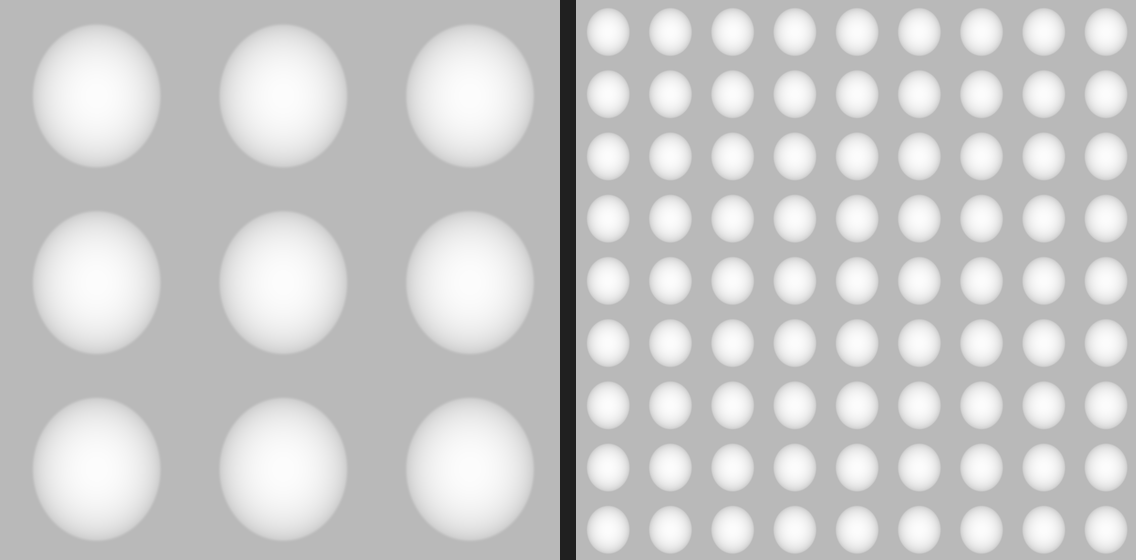
Left: one tile. Right: repeated 3 by 3.
Write a WebGL 2 fragment shader that draws this pattern.

```glsl
#version 300 es
precision highp float;
// Three by three grid of soft white oval domes on flat grey.

uniform vec2 u_resolution;
out vec4 fragColor;

const float REPEATS = 3.0;                     // domes across and down
const vec2 DOME_CENTER = vec2(0.518, 0.486);   // in cell units
const vec2 DOME_RADII = vec2(0.354, 0.396);    // in cell units
const float EDGE_SOFTNESS = 0.06;              // share of the radius
const vec3 GROUND_GREY = vec3(0.727);
const vec3 DOME_WHITE = vec3(0.99);

// Height of a unit hemisphere with a softened rim.
float domeHeight(float radius) {
    float height = sqrt(max(1.0 - radius * radius, 0.0));
    return height * (1.0 - smoothstep(1.0 - EDGE_SOFTNESS, 1.0, radius));
}

void main() {
    vec2 uv = gl_FragCoord.xy / u_resolution;
    vec2 cell = fract(uv * REPEATS);

    // Stretch the cell so that the oval becomes a unit circle.
    float radius = length((cell - DOME_CENTER) / DOME_RADII);

    fragColor = vec4(mix(GROUND_GREY, DOME_WHITE, domeHeight(radius)), 1.0);
}
```
